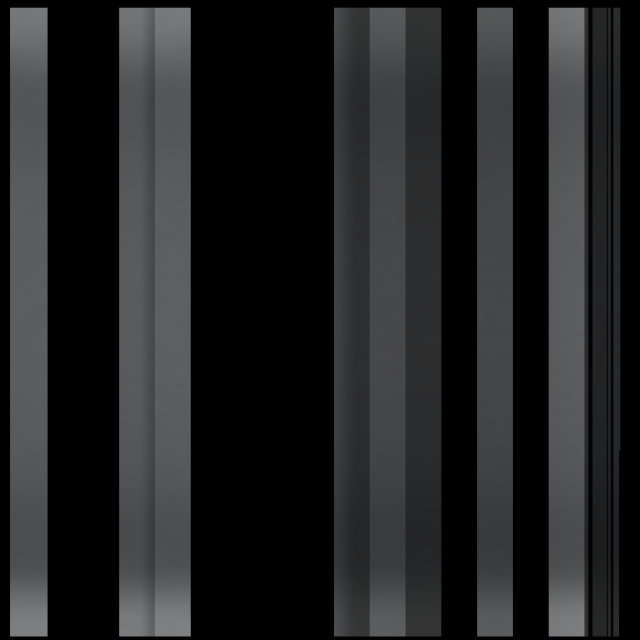
Write a Shadertoy shader that draws this pattern.

```glsl
// Grey vertical bars on black, lit at both ends, with a thin ribbed bar at the right.
const int SLOTS = 17;
const float PITCH = 0.05593;        // width of one slot
const float FIRST_EDGE = 0.0184;    // left edge of slot 0
const float BOTTOM = 0.0055;
const float TOP = 0.988;
const float TOP_GLOW = 0.34;        // relative gain at the ends
const float BOTTOM_GLOW = 0.42;
const float GRAIN = 0.005;
const vec3 WARM = vec3(1.0, 1.0, 1.0);
const vec3 COOL = vec3(0.965, 0.99, 1.035);

// Grey level of each slot, zero where empty
const float LEVELS[SLOTS] = float[SLOTS](
    0.355, 0.0, 0.0, 0.335, 0.36, 0.0, 0.0, 0.0, 0.0,
    0.19, 0.272, 0.172, 0.0, 0.268, 0.0, 0.35, 0.135);

float hash(vec2 p) {
    vec3 q = fract(vec3(p.xyx) * 0.1031);
    q += dot(q, q.yzx + 33.33);
    return fract((q.x + q.y) * q.z);
}

float noise(vec2 p) {
    vec2 cell = floor(p), f = fract(p);
    f = f * f * (3.0 - 2.0 * f);
    return mix(mix(hash(cell), hash(cell + vec2(1, 0)), f.x),
               mix(hash(cell + vec2(0, 1)), hash(cell + vec2(1, 1)), f.x), f.y);
}

// Antialiased coverage of the interval a..b
float band(float x, float a, float b, float pixel) {
    return clamp((x - a) / pixel + 0.5, 0.0, 1.0)
         * clamp((b - x) / pixel + 0.5, 0.0, 1.0);
}

// Slow change of light along the height
float lengthwiseLight(float y, float level) {
    float endShare = smoothstep(0.1, 0.34, level);
    float topGlow = TOP_GLOW * smoothstep(0.85, 0.985, y);
    float bottomGlow = BOTTOM_GLOW * smoothstep(0.12, 0.025, y);
    float middle = 0.06 * exp(-pow((y - 0.52) / 0.22, 2.0));
    float lowShade = 0.13 * exp(-pow((y - 0.16) / 0.09, 2.0));
    float highShade = 0.05 * exp(-pow((y - 0.82) / 0.08, 2.0));
    return 0.98 + middle - lowShade - highShade
         + (topGlow + bottomGlow) * mix(0.35, 1.0, endShare);
}

// Shading across single bars: u runs 0..1 from left to right
float crosswiseLight(int slot, float u) {
    if (slot == 3) return 1.03 - 0.22 * smoothstep(0.55, 1.0, u);
    if (slot == 9) return mix(1.3, 0.92, smoothstep(0.0, 0.65, u));
    if (slot == 15) return 0.98 + 0.04 * u;
    return 1.0;
}

// Dark grooves in the ribbed bar
float ribs(float x, float pixel) {
    float groove = band(x, 0.9195, 0.9258, pixel);
    groove = max(groove, 0.75 * band(x, 0.948, 0.950, pixel));
    groove = max(groove, band(x, 0.9545, 0.9583, pixel));
    float lip = band(x, 0.9133, 0.9185, pixel);
    float outer = band(x, 0.9583, 0.971, pixel);
    return (1.0 + 0.25 * lip + 0.12 * outer) * (1.0 - 0.92 * groove);
}

void mainImage(out vec4 fragColor, in vec2 fragCoord) {
    vec2 uv = fragCoord / iResolution.xy;
    vec2 pixel = 1.0 / iResolution.xy;
    float grey = 0.0;

    // Bars
    for (int i = 0; i < SLOTS; i++) {
        float left = FIRST_EDGE + float(i) * PITCH;
        float right = left + PITCH;
        float u = (uv.x - left) / PITCH;
        if (i == 0) left -= 0.0027;
        if (i == SLOTS - 1 && uv.y < 0.295) right -= 0.002;
        float shade = LEVELS[i] * lengthwiseLight(uv.y, LEVELS[i]) * crosswiseLight(i, u);
        if (i == SLOTS - 1) shade *= ribs(uv.x, pixel.x);
        grey += shade * band(uv.x, left, right, pixel.x);
    }

    // Soft mottling and a cool tint in patches along the height
    grey *= 1.0 + GRAIN * (noise(uv * vec2(60.0, 90.0)) - 0.5) * 4.0;
    float coolness = noise(vec2(uv.x * 3.0, uv.y * 7.0));
    coolness *= smoothstep(0.03, 0.2, uv.y) * smoothstep(0.97, 0.8, uv.y);
    vec3 color = grey * mix(WARM, COOL, 0.3 + 0.7 * coolness);

    color *= band(uv.y, BOTTOM, TOP, pixel.y);
    fragColor = vec4(color, 1.0);
}
```
